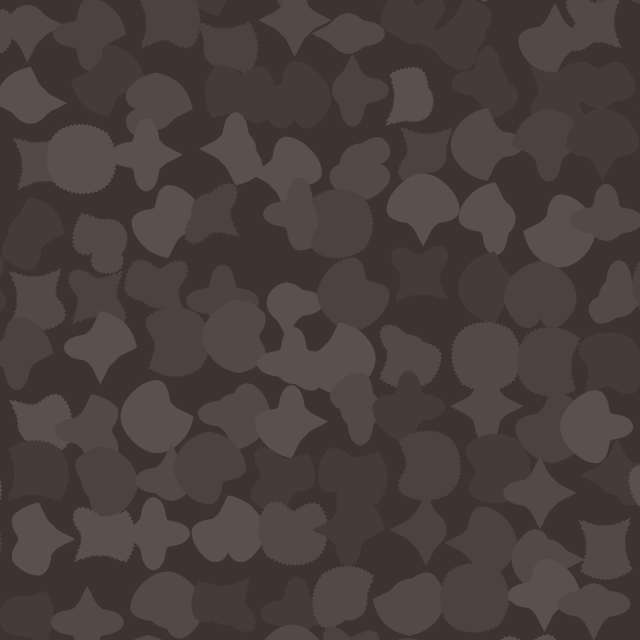
Reproduce this pattern procedurally as a Shadertoy shader.

```glsl
// Muted camouflage of soft four-armed blobs scattered over a dark ground.
// Each jittered grid cell holds one opaque blob, drawn as a polar outline whose
// arms are round, pointed or missing, with hollow or full flanks between them.

const float PI = 3.14159265;
const float CELLS = 10.0;

float hash(vec3 p) {
    p = fract(p * vec3(0.1031, 0.1137, 0.0973) + 0.37);
    p += dot(p, p.yzx + 33.33);
    return fract((p.x + p.y) * p.z);
}

// Length of one arm, measured in cells; some arms are cut short.
float armLength(vec2 cell, float arm) {
    float cut = step(0.84, hash(vec3(cell, 20.0 + arm)));
    return mix(0.57, 0.32, cut);
}

// Radius halfway between two arms: hollow or bulging.
float flankRadius(vec2 cell, float arm) {
    float fullness = 0.15 + 0.55 * hash(vec3(cell, 7.0));
    float full = step(hash(vec3(cell, 30.0 + arm)), fullness);
    return mix(0.31, 0.54, full);
}

// Outline radius of a blob in the direction of an angle.
float outline(vec2 cell, float angle) {
    float turn = mod(angle / (0.5 * PI), 4.0);
    float arm = mod(floor(turn + 0.5), 4.0);
    float offset = fract(turn + 0.5) - 0.5;
    float flank = offset < 0.0 ? mod(arm + 3.0, 4.0) : arm;
    float t = abs(offset) * 2.0;

    float pointed = step(0.52, hash(vec3(cell, 40.0 + arm)));
    float roundArm = smoothstep(0.0, 1.0, t);
    float sharpArm = 1.0 - pow(1.0 - t, 3.0);
    float blend = mix(roundArm, sharpArm, pointed);
    return mix(armLength(cell, arm), flankRadius(cell, flank), blend);
}

// Approximate signed distance to the blob of a cell.
float blobDistance(vec2 p, vec2 cell) {
    float tilted = step(0.55, hash(vec3(cell, 3.0)));
    float lean = 0.2 * (hash(vec3(cell, 4.0)) - 0.5);
    float angle = atan(p.y, p.x) - tilted * (0.25 * PI + lean);
    float r = max(length(p), 0.05);
    float edge = outline(cell, angle);
    float slope = (outline(cell, angle + 0.01) - edge) / 0.01;

    // Tilted blobs carry a fine scalloped rim.
    float scallop = tilted * 0.011 * sin(52.0 * angle);
    return (r - edge) / sqrt(1.0 + slope * slope / (r * r)) - scallop;
}

void mainImage(out vec4 fragColor, in vec2 fragCoord) {
    float pixel = CELLS / iResolution.y;
    vec2 p = fragCoord * pixel;
    vec2 home = floor(p);

    vec3 ground = vec3(0.238, 0.199, 0.191);
    vec3 paleTaupe = vec3(0.357, 0.319, 0.309);
    vec3 color = ground;

    for (int row = 1; row >= -1; row--) {
        for (int column = -1; column <= 1; column++) {
            vec2 cell = home + vec2(column, row);
            vec2 jitter = vec2(hash(vec3(cell, 1.0)), hash(vec3(cell, 2.0))) - 0.5;
            vec2 center = cell + 0.5 + 0.5 * jitter;
            float d = blobDistance(p - center, cell);

            // Four tones, from barely visible to pale.
            float tone = floor(hash(vec3(cell, 5.0)) * 4.0) / 3.0;
            vec3 blobColor = mix(ground, paleTaupe, 0.29 + 0.67 * tone);
            float cover = 1.0 - smoothstep(-0.7 * pixel, 0.7 * pixel, d);
            color = mix(color, blobColor, cover);
        }
    }
    fragColor = vec4(color, 1.0);
}
```
